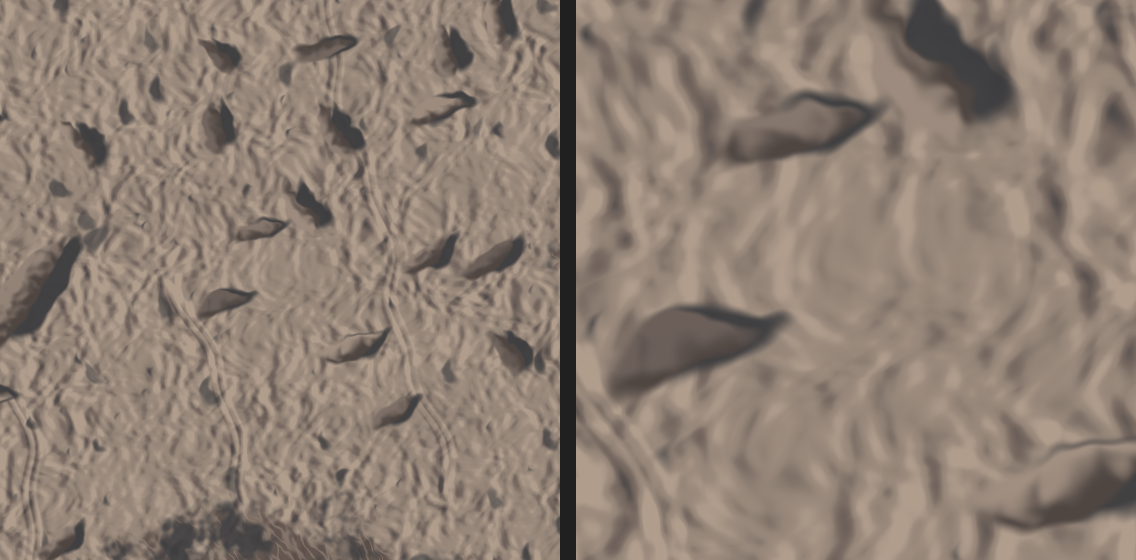
Left: the whole. Right: its middle third, enlarged.
Give the GLSL for this texture, as a WebGL 1 fragment shader.

```glsl
precision highp float;
uniform vec2 u_resolution;

#define SAND_LIT vec3(0.69, 0.615, 0.55)
#define SAND_MID vec3(0.595, 0.532, 0.48)
#define SAND_DIM vec3(0.46, 0.405, 0.375)
#define SHADOW vec3(0.235, 0.235, 0.245)
#define FUR_DARK vec3(0.31, 0.275, 0.26)
#define SCRUB vec3(0.36, 0.31, 0.29)
#define SHADE_DIR vec2(0.96, 0.28)
#define RELIEF 1.75
#define HERD_GRID 6.0
#define HERD_DENSITY 0.6
#define PIT_GRID 15.0
#define PIT_DENSITY 0.36

vec2 hash2(vec2 p) {
  vec3 q = fract(vec3(p.xyx) * vec3(0.1031, 0.103, 0.0973));
  q += dot(q, q.yzx + 33.33);
  return fract((q.xx + q.yz) * q.zy);
}
float corner(vec2 cell, vec2 offset, vec2 f) {
  return dot(hash2(cell + offset + 57.0) * 2.0 - 1.0, f - offset);
}
// Gradient noise, roughly -0.6 to 0.6
float noise(vec2 p) {
  vec2 c = floor(p), f = p - c;
  vec2 u = f * f * f * (f * (f * 6.0 - 15.0) + 10.0);
  return mix(mix(corner(c, vec2(0, 0), f), corner(c, vec2(1, 0), f), u.x),
             mix(corner(c, vec2(0, 1), f), corner(c, vec2(1, 1), f), u.x), u.y);
}
vec2 turn(vec2 p, float a) {
  float c = cos(a), s = sin(a);
  return vec2(c * p.x + s * p.y, c * p.y - s * p.x);
}

// Twin ruts running down the beach between two heights
float ruts(vec2 p, float x, float lean, float low, float high) {
  float path = x + lean * (1.0 - p.y) + 0.014 * sin(p.y * 15.0 + x * 20.0) + 0.008 * sin(p.y * 37.0);
  float d = (abs(p.x - path) - 0.007) / 0.0035;
  float span = smoothstep(low, low + 0.06, p.y) * (1.0 - smoothstep(high - 0.06, high, p.y));
  return -exp(-d * d) * span;
}

// Churned sand height with creases
float ground(vec2 p) {
  vec2 q = p + 0.03 * vec2(noise(p * 13.0), noise(p * 13.0 + 40.0));
  float churn = 0.9 + 0.7 * noise(p * 5.0 + 9.0);
  float h = noise(turn(q, -0.35) * vec2(38.0, 25.0));
  h += 0.5 * noise(turn(q, 0.5) * vec2(72.0, 50.0) + 17.0);
  h -= 0.75 * abs(noise(turn(q, -0.6) * vec2(44.0, 24.0) + 71.0));
  h = h * churn + 0.09 * noise(q * 130.0);
  h += 0.25 * ruts(p, 0.57, 0.26, 0.08, 1.1);
  return h + 0.36 * (ruts(p, 0.17, 0.31, 0.06, 0.53) + ruts(p, -0.07, 0.14, -0.1, 0.34));
}

// Approximate distance to a bent, tapered body
float spindle(vec2 p, float angle, vec2 size, float bend) {
  vec2 q = turn(p, angle);
  q.y += bend * size.y * (q.x * q.x / (size.x * size.x) - 0.4);
  float taper = max(1.0 - 0.35 * q.x / size.x, 0.4);
  return (length(q / vec2(size.x, size.y * taper)) - 1.0) * size.y;
}

// Lays one animal and its shadow over the sand
void addAnimal(vec2 p, float angle, vec2 size, float bend, float pale, inout float shade, inout vec4 fur) {
  float s = spindle(p - SHADE_DIR * size.y * 1.45, angle, size * vec2(0.85, 1.1), bend);
  shade = max(shade, 1.0 - smoothstep(-0.004, 0.004, s));
  float d = spindle(p, angle, size, bend);
  vec2 side = turn(vec2(0.0, 1.0), -angle);
  float across = dot(p, side) * sign(dot(side, SHADE_DIR)) / size.y;
  float dim = smoothstep(-0.6, 0.75, across + 1.1 * noise(p * 60.0 + pale * 30.0));
  vec3 coat = mix(mix(FUR_DARK * 1.3, SAND_LIT, pale), FUR_DARK, dim);
  fur = mix(fur, vec4(coat, 1.0), 1.0 - smoothstep(-0.003, 0.003, d));
}

void main() {
  vec2 p = gl_FragCoord.xy / u_resolution.y;
  // Sand lit from the left
  vec2 reach = SHADE_DIR * 0.005;
  float lit = RELIEF * (ground(p + reach) - ground(p - reach));
  lit += 0.4 * noise(p * 7.0 + 3.0) + 0.15 * noise(p * 28.0);
  vec3 color = mix(SAND_MID, SAND_LIT, smoothstep(-0.05, 0.65, lit));
  color = mix(color, SAND_DIM, 1.0 - smoothstep(-0.8, 0.0, lit));
  color = mix(color, SHADOW, 0.65 * (1.0 - smoothstep(-1.5, -0.65, lit)));

  // Pits and the herd, from neighbouring cells
  float shade = 0.0, pit = 0.0;
  vec4 fur = vec4(0.0);
  vec2 wobble = vec2(noise(p * 24.0 + 7.0), noise(p * 24.0 + 83.0));
  vec2 ragged = p + 0.013 * wobble + 0.006 * noise(p * 60.0);
  for (int n = 0; n < 9; n++) {
    vec2 neighbour = vec2(mod(float(n), 3.0), floor((float(n) + 0.5) / 3.0)) - 1.0;
    vec2 cell = floor(p * PIT_GRID) + neighbour;
    vec2 a = hash2(cell + 211.0), b = hash2(cell + 347.0), trait = hash2(cell + 91.0);
    vec2 pitSize = vec2(0.012, 0.006) * (0.5 + 1.9 * b.x * b.x * b.x);
    float d = spindle(ragged - (cell + a) / PIT_GRID, 0.8 + 1.5 * b.y, pitSize, 0.6);
    float depth = step(trait.x, PIT_DENSITY) * (0.5 + 0.4 * trait.y);
    pit = max(pit, depth * (1.0 - smoothstep(-0.005, 0.003, d)));
    cell = floor(p * HERD_GRID) + neighbour;
    a = hash2(cell + 13.0);
    b = hash2(cell + 71.0);
    trait = hash2(cell + 129.0);
    vec2 center = (cell + 0.15 + 0.7 * a) / HERD_GRID;
    if (trait.x < HERD_DENSITY * mix(0.3, 1.2, smoothstep(0.2, 0.6, center.y))) {
      float angle = b.x < 0.7 ? 0.2 + b.x : 1.7 + 2.2 * (b.x - 0.7);
      vec2 size = vec2(0.05, 0.0165) * (0.8 + 0.35 * b.y);
      addAnimal(ragged - center, angle, size, 1.4 * (a.y - 0.5), trait.y * 0.8, shade, fur);
    }
  }
  addAnimal(ragged - vec2(0.035, 0.475), 0.95, vec2(0.13, 0.032), 0.2, 0.6, shade, fur);
  color = mix(color, SHADOW, max(pit, 0.95 * shade));
  color = mix(color, fur.rgb / max(fur.a, 0.001), fur.a);

  // Scrub along the lower edge and at the right
  float low = 0.12 - p.y - 0.35 * abs(p.x - 0.52);
  float right = 0.04 - length((p - vec2(1.0, 0.55)) * vec2(1.0, 0.8));
  float patches = max(low, right) + 0.12 * noise(p * 9.0 + 5.0) + 0.08 * noise(p * 26.0) + 0.05 * noise(p * 70.0);
  float twigs = 1.0 - smoothstep(0.0, 0.2, abs(noise(turn(ragged, 0.6) * vec2(75.0, 22.0))));
  vec3 brush = mix(SCRUB, SAND_MID, 0.6 * twigs);
  brush = mix(brush, SHADOW, smoothstep(-0.06, 0.16, noise(p * 11.0 + 23.0) + 0.3 * noise(p * 45.0)));
  color = mix(color, brush, 0.88 * smoothstep(-0.01, 0.06, patches));
  gl_FragColor = vec4(color, 1.0);
}
```
